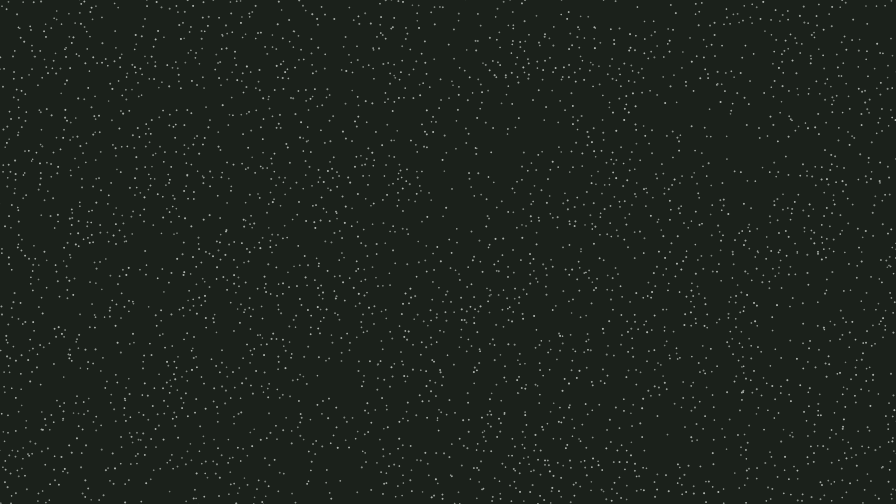
Reproduce this texture procedurally as a WebGL 1 fragment shader.

```glsl
precision highp float;
// Fine pale specks scattered unevenly over a dark green-grey ground.

uniform vec2 u_resolution;

const vec3 GROUND = vec3(0.105, 0.130, 0.105);
const vec3 SPECK = vec3(0.96, 0.98, 0.96);
const float ROWS = 72.0;          // grid cells per canvas height
const float FILL = 0.39;          // mean share of cells that hold a speck
const float CLUMPING = 0.36;      // how strongly the density wanders
const float CLUMP_SIZE = 5.0;     // width of denser patches, in cells
const float RADIUS_MIN = 0.105;   // speck radius, in cells
const float RADIUS_MAX = 0.140;
const float STRENGTH_MIN = 0.46;  // speck opacity
const float STRENGTH_MAX = 0.74;
const float EDGE = 0.6;           // half width of the soft edge, in pixels

// Sine-free hashes
float hash1(vec2 p) {
  vec3 q = fract(vec3(p.xyx) * 0.1031);
  q += dot(q, q.yzx + 33.33);
  return fract((q.x + q.y) * q.z);
}

vec2 hash2(vec2 p) {
  return vec2(hash1(p + 17.3), hash1(p + 71.9));
}

// Smooth value noise for the density
float valueNoise(vec2 p) {
  vec2 i = floor(p);
  vec2 f = fract(p);
  f = f * f * (3.0 - 2.0 * f);
  float low = mix(hash1(i), hash1(i + vec2(1.0, 0.0)), f.x);
  float high = mix(hash1(i + vec2(0.0, 1.0)), hash1(i + vec2(1.0, 1.0)), f.x);
  return mix(low, high, f.y);
}

// Antialiased disc whose total light stays true even below pixel size
float disc(float dist, float radius, float edge) {
  float area = radius * radius;
  float gain = area / (area + edge * edge / 5.0);
  return gain * (1.0 - smoothstep(radius - edge, radius + edge, dist));
}

// Opacity of the speck in one cell, zero if the cell is empty
float speck(vec2 p, vec2 cell, float edge) {
  float density = FILL + CLUMPING * (valueNoise(cell / CLUMP_SIZE + 9.7) - 0.5);
  float present = step(hash1(cell + 3.1), density);
  vec2 traits = hash2(cell + 128.6);
  float radius = mix(RADIUS_MIN, RADIUS_MAX, traits.x);
  float strength = mix(STRENGTH_MIN, STRENGTH_MAX, traits.y);
  vec2 center = cell + hash2(cell + 41.2);
  return present * strength * disc(distance(p, center), radius, edge);
}

void main() {
  float cellsPerPixel = ROWS / u_resolution.y;
  vec2 p = gl_FragCoord.xy * cellsPerPixel;
  vec2 home = floor(p);

  // Gather specks from the surrounding cells
  float cover = 0.0;
  for (int y = -1; y <= 1; y++) {
    for (int x = -1; x <= 1; x++) {
      vec2 cell = home + vec2(float(x), float(y)) + 200.0;
      cover = max(cover, speck(p + 200.0, cell, EDGE * cellsPerPixel));
    }
  }

  gl_FragColor = vec4(mix(GROUND, SPECK, cover), 1.0);
}
```
